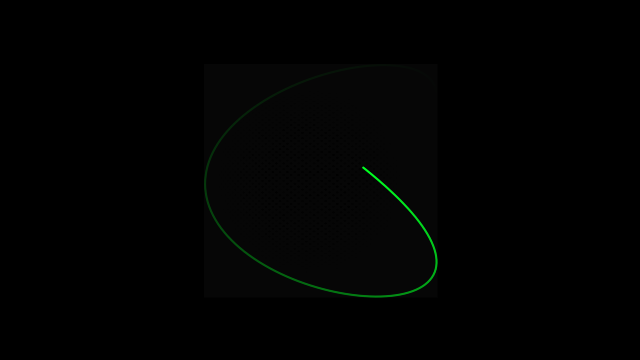
Write a WebGL 2 fragment shader that draws this background.

```glsl
#version 300 es
precision highp float;
// A fading green Lissajous trace on a faint square panel over black.
// The trace is a chain of short segments dimmed with age; the panel carries
// a woven lattice of dark dots, laid out in the phase space of the curve.

uniform vec2 u_resolution;
out vec4 fragColor;

const vec2 CENTER = vec2(0.0023, -0.0023); // panel centre, in canvas heights
const float PANEL_HALF = 0.324;
const float AMPLITUDE = 0.3215;
const float LINE_HALF = 0.0029;
const float FREQ_RATIO = 0.745;            // vertical over horizontal frequency
const float PHASE_SHIFT = -0.795;
const float HEAD_PHASE = -1.195;
const float TRAIL_LENGTH = 7.4;            // phase covered by the visible trail
const float FADE_LENGTH = 7.8;
const int SEGMENTS = 140;
const float WEAVE_FREQ = 126.0;
const float DOT_DEPTH = 0.8;
const vec3 PANEL_COLOR = vec3(0.025);
const vec3 TRACE_COLOR = vec3(0.0, 1.0, 0.13);

float hash(vec2 p) {
    return fract(sin(dot(p, vec2(127.1, 311.7))) * 43758.5453);
}

vec2 tracePoint(float age) {
    float theta = HEAD_PHASE + age;
    return AMPLITUDE * vec2(cos(theta), -cos(FREQ_RATIO * theta + PHASE_SHIFT));
}

float segmentDistance(vec2 p, vec2 a, vec2 b) {
    vec2 ap = p - a, ab = b - a;
    return length(ap - ab * clamp(dot(ap, ab) / dot(ab, ab), 0.0, 1.0));
}

// Brightest faded segment covering the point
float traceGlow(vec2 p, float pixel) {
    float glow = 0.0;
    float stepSize = TRAIL_LENGTH / float(SEGMENTS);
    vec2 from = tracePoint(0.0);
    for (int i = 0; i < SEGMENTS; i++) {
        float age = float(i) * stepSize;
        vec2 to = tracePoint(age + stepSize);
        float d = segmentDistance(p, from, to) - LINE_HALF;
        float cover = 1.0 - smoothstep(-0.6 * pixel, 0.6 * pixel, d);
        float fade = 1.0 - age / FADE_LENGTH;
        glow = max(glow, cover * fade * fade);
        from = to;
    }
    return glow;
}

// Dark gaps between two crossing families of old traces
float weaveGaps(vec2 q) {
    vec2 phase = acos(clamp(q, -1.0, 1.0));
    vec2 diagonals = vec2(0.75 * phase.x + phase.y, 0.75 * phase.x - phase.y);
    vec2 lattice = diagonals * WEAVE_FREQ;
    vec2 wave = 0.5 + 0.5 * cos(lattice);
    vec2 cell = floor(lattice / 6.2831853 + 0.5);
    float gap = smoothstep(0.15, 0.75, wave.x * wave.y);
    float strength = mix(0.5, 1.0, hash(cell));
    float region = 1.0 - smoothstep(0.35, 0.95, length(q - vec2(-0.1, 0.0)));
    return gap * strength * region;
}

void main() {
    float pixel = 1.0 / u_resolution.y;
    vec2 p = (gl_FragCoord.xy - 0.5 * u_resolution) * pixel - CENTER;

    // Panel with soft edges
    float edge = max(abs(p.x), abs(p.y)) - PANEL_HALF;
    float panel = 1.0 - smoothstep(-0.5 * pixel, 0.5 * pixel, edge);
    float shade = 1.0 - DOT_DEPTH * weaveGaps(p / PANEL_HALF);
    vec3 color = PANEL_COLOR * panel * shade;

    // Trace
    color = mix(color, TRACE_COLOR, traceGlow(p, pixel));
    fragColor = vec4(color, 1.0);
}
```
